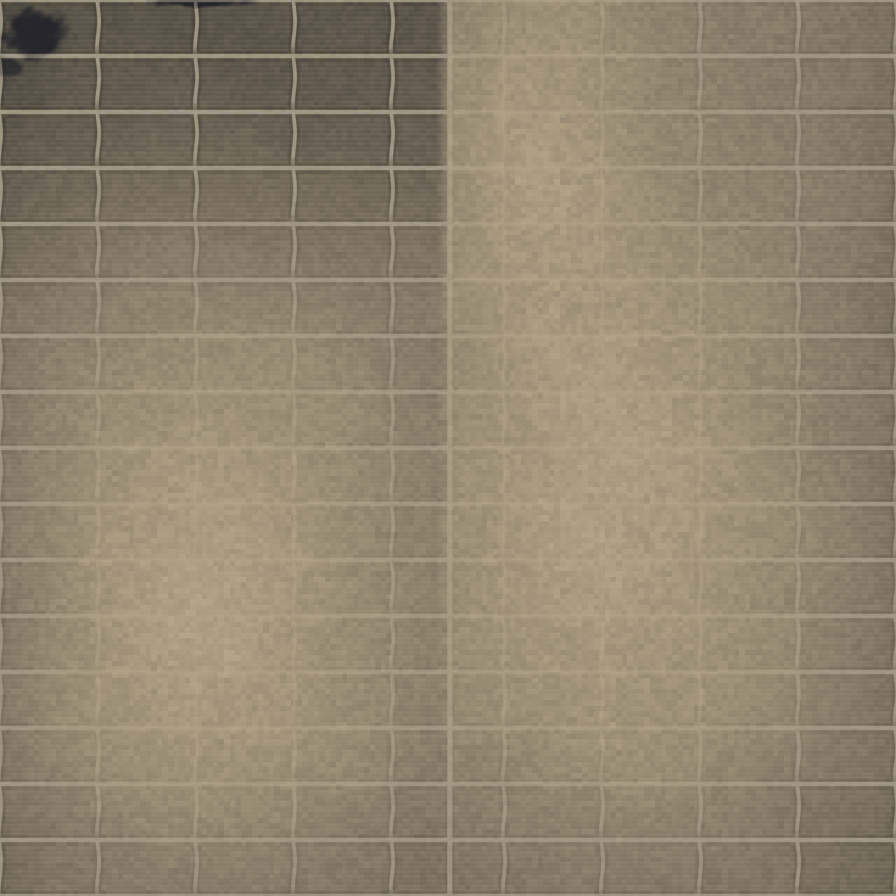
Give the GLSL for this texture, as a Shadertoy shader.

```glsl
// Worn, unevenly lit wall of wide tiles: 16 courses, mirrored about a central joint.

const float ROWS = 16.0;
const float CENTRE_TILE = 0.0625;     // width of the narrow tiles beside the centre
const float TILE_WIDTH = 0.109375;    // width of all other tiles
const float GRAIN_CELLS = 160.0;
const float SCAN_LINES = 192.0;

const vec3 SOOT = vec3(0.33, 0.31, 0.27);
const vec3 SAND = vec3(0.69, 0.63, 0.52);
const vec3 GROUT = vec3(0.65, 0.615, 0.54);
const vec3 INK = vec3(0.12, 0.125, 0.155);

float hash(vec2 p) {
    vec3 q = fract(vec3(p.xyx) * 0.1031);
    q += dot(q, q.yzx + 33.33);
    return fract((q.x + q.y) * q.z);
}

float layeredSines(vec2 p) {
    return (sin(p.x + 1.7 * sin(p.y * 0.8)) + 0.6 * sin(p.y * 1.9 + p.x * 1.3)
          + 0.4 * sin(p.x * 3.1 - p.y * 2.7)) * 0.5;
}

float glow(vec2 p, vec2 centre, vec2 radii) {
    vec2 q = (p - centre) / radii;
    return exp(-dot(q, q));
}

// Antialiased band around a signed or unsigned distance
float band(float dist, float halfWidth, float blur) {
    return 1.0 - smoothstep(halfWidth - blur, halfWidth + blur, abs(dist));
}

// Distance to the closest vertical joint, excluding the central one
float columnDistance(float x) {
    float side = abs(x - 0.5);
    float index = clamp(round((side - CENTRE_TILE) / TILE_WIDTH), 0.0, 4.0);
    return side - CENTRE_TILE - index * TILE_WIDTH;
}

float rowDistance(float y) {
    return abs(fract(y * ROWS + 0.5) - 0.5) / ROWS;
}

// Broad light and grime, 0 = sooty, 1 = bright sand
float illumination(vec2 p) {
    float left = 0.50 + 0.46 * glow(p, vec2(0.23, 0.33), vec2(0.21, 0.35))
               - 0.42 * smoothstep(0.58, 1.0, p.y);
    float right = 0.52 + 0.43 * glow(p, vec2(0.68, 0.42), vec2(0.22, 0.38))
                + 0.28 * glow(p, vec2(0.60, 0.88), vec2(0.12, 0.24));
    float light = mix(left, right, smoothstep(0.485, 0.505, p.x));
    light -= 0.12 * pow(abs(p.x * 2.0 - 1.0), 8.0);
    light -= 0.13 * smoothstep(0.2, 0.0, p.y);
    return light + 0.025 * layeredSines(p * 17.0);
}

float stain(vec2 p, vec2 centre, vec2 radii) {
    float ragged = 0.22 * layeredSines(p * 130.0);
    return 1.0 - smoothstep(0.65, 1.25, length((p - centre) / radii) + ragged);
}

void mainImage(out vec4 fragColor, in vec2 fragCoord) {
    vec2 uv = fragCoord / iResolution.xy;
    float blur = max(0.75 / iResolution.y, 0.0008);
    float light = illumination(uv);
    float gloom = 1.0 - smoothstep(0.2, 0.85, light);

    // Tile face: square grain and faint horizontal scan lines
    vec2 cell = floor(uv * GRAIN_CELLS);
    float grain = hash(cell) + 0.5 * hash(floor(cell * vec2(0.5, 1.0)) + 71.0) - 0.75;
    float scan = sin(uv.y * SCAN_LINES * 6.2831853);
    float tone = clamp(light, 0.0, 1.05) + grain * mix(0.16, 0.11, gloom);
    vec3 color = mix(SOOT, SAND, tone) + scan * mix(0.003, 0.017, gloom);

    // Joints: the columns wander slightly within every course
    float course = fract(uv.y * ROWS);
    float jog = 0.0012 * sin(course * 6.2831853 + 0.8);
    float column = columnDistance(uv.x + jog);
    float row = rowDistance(uv.y);
    float centre = abs(uv.x - 0.502);
    float nearest = min(min(abs(column), row), centre);

    // Shaded tile rims, strongest where the wall is dirty
    color *= 1.0 - 0.15 * gloom * band(nearest, 0.0052, 0.002);

    float wornColumn = mix(0.6, 0.9, gloom) * mix(0.55, 1.0, smoothstep(0.03, 0.25, course));
    float joint = max(band(column, 0.0021, blur) * wornColumn,
                      band(row, 0.0025, blur) * mix(0.72, 0.92, gloom));
    joint = max(joint, band(centre, 0.0029, blur) * 0.8);
    vec3 grout = mix(GROUT, SAND, smoothstep(0.45, 0.9, light)) + grain * 0.025;
    color = mix(color, grout, joint);

    // Dark blots along the upper left edge
    float blot = stain(uv, vec2(0.04, 0.962), vec2(0.034, 0.027));
    blot = max(blot, 0.75 * stain(uv, vec2(0.006, 0.925), vec2(0.018, 0.012)));
    blot = max(blot, stain(uv, vec2(0.225, 1.0), vec2(0.055, 0.008)));
    color = mix(color, INK, blot * 0.88 * (1.0 - 0.6 * joint));

    fragColor = vec4(clamp(color, 0.0, 1.0), 1.0);
}
```
